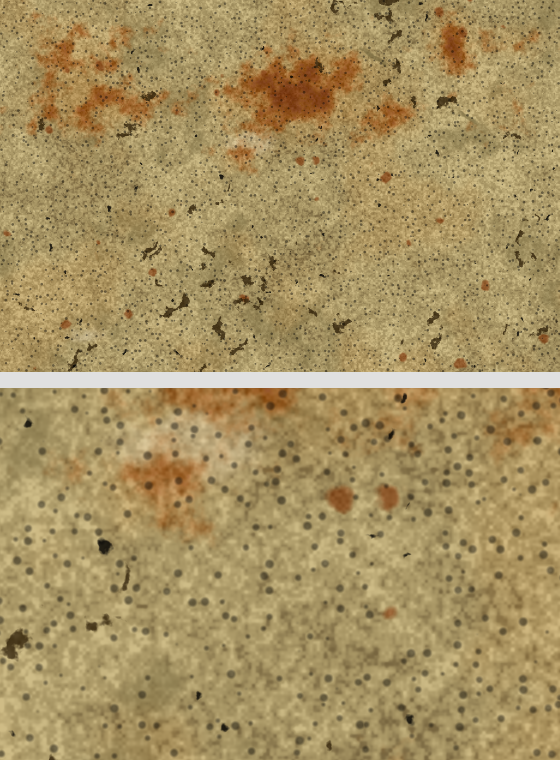
Top, the full canvas; bottom, a detail of the centre.
Write a WebGL 1 fragment shader that draws this texture.

```glsl
precision highp float;
// Weathered sandy concrete with rust blooms, oil drips and tiny pits.
// Layered value noise colours the slab; soft elliptical zones steer the rust,
// and jittered cells scatter the round spots, drips and pores.
uniform vec2 u_resolution;

const vec3 SHADE = vec3(0.47, 0.40, 0.25);
const vec3 SAND = vec3(0.66, 0.59, 0.395);
const vec3 PALE = vec3(0.81, 0.74, 0.53);
const vec3 OCHRE = vec3(0.72, 0.55, 0.30);
const vec3 RUST = vec3(0.60, 0.34, 0.11);
const vec3 DEEP_RUST = vec3(0.43, 0.18, 0.06);
const vec3 OLIVE = vec3(0.43, 0.38, 0.22);
const vec3 OIL = vec3(0.22, 0.16, 0.06);
const vec3 CHALK = vec3(0.82, 0.77, 0.63);

float hash(vec2 p) {
  vec3 q = fract(vec3(p.xyx) * 0.1031);
  q += dot(q, q.yzx + 33.33);
  return fract((q.x + q.y) * q.z);
}

float noise(vec2 p) {
  vec2 i = floor(p), f = fract(p);
  f = f * f * (3.0 - 2.0 * f);
  vec2 e = vec2(1.0, 0.0);
  return mix(mix(hash(i), hash(i + e.xy), f.x),
             mix(hash(i + e.yx), hash(i + e.xx), f.x), f.y);
}

float fbm(vec2 p) {
  float sum = 0.0, amp = 0.5;
  for (int i = 0; i < 5; i++) {
    sum += amp * noise(p);
    p = mat2(0.8, 0.6, -0.6, 0.8) * p * 2.03 + 17.3;
    amp *= 0.52;
  }
  return sum;
}

// Soft elliptical falloff, 1 at the centre.
float zone(vec2 p, vec2 center, vec2 radius) {
  vec2 d = (p - center) / radius;
  return exp(-dot(d, d));
}

// Scattered blobs: density sets how many cells hold one and how large it grows.
float spots(vec2 p, float density, float maxRadius, float blur, float seed) {
  float cover = 0.0;
  vec2 cell = floor(p);
  for (int y = -1; y <= 1; y++) {
    for (int x = -1; x <= 1; x++) {
      vec2 c = cell + vec2(float(x), float(y));
      vec2 center = c + 0.15 + 0.7 * vec2(hash(c + seed), hash(c + seed + 41.7));
      float growth = clamp(1.0 - hash(c + seed + 83.1) / max(density, 0.001), 0.0, 1.0);
      float radius = maxRadius * sqrt(growth);
      float edge = 1.0 - smoothstep(radius - blur, radius + blur, length(p - center));
      cover = max(cover, edge * smoothstep(0.0, 0.15, growth));
    }
  }
  return cover;
}

float line(vec2 p, vec2 a, vec2 b, float width) {
  vec2 d = b - a;
  float t = clamp(dot(p - a, d) / dot(d, d), 0.0, 1.0);
  return 1.0 - smoothstep(0.3 * width, width, length(p - a - d * t));
}

float rustZones(vec2 p) {
  float z = 0.85 * zone(p, vec2(0.25, 0.72), vec2(0.23, 0.09));
  z += 0.60 * zone(p, vec2(0.20, 0.90), vec2(0.18, 0.11));
  z += 1.15 * zone(p, vec2(0.77, 0.73), vec2(0.17, 0.12));
  z += 0.50 * zone(p, vec2(0.90, 0.83), vec2(0.12, 0.12));
  z += 1.00 * zone(p, vec2(1.21, 0.89), vec2(0.07, 0.10));
  z += 0.65 * zone(p, vec2(1.39, 0.89), vec2(0.11, 0.05));
  z += 0.50 * zone(p, vec2(1.35, 0.72), vec2(0.12, 0.10));
  z += 0.60 * zone(p, vec2(1.06, 0.68), vec2(0.09, 0.06));
  return z + 0.80 * zone(p, vec2(0.64, 0.57), vec2(0.06, 0.04));
}

void main() {
  vec2 p = gl_FragCoord.xy / u_resolution.y;
  vec2 wobble = vec2(fbm(p * 32.0), fbm(p * 32.0 + 50.0)) - 0.5;
  float cloud = fbm(p * 4.0 + 3.0);
  float mottle = fbm(p * 19.0 + 9.0);

  // Sandy ground: broad clouds under two sizes of grain.
  float grain = 0.6 * noise(p * 155.0) + 0.4 * noise(p * 310.0 + 7.0) - 0.5;
  float tone = 0.52 + 0.5 * (cloud - 0.5) + 0.5 * (mottle - 0.5) + 0.85 * grain;
  vec3 color = mix(SHADE, SAND, smoothstep(0.0, 0.5, tone));
  color = mix(color, PALE, smoothstep(0.42, 0.95, tone));

  // Olive damp stains and chalky worn patches.
  float damp = smoothstep(0.54, 0.72, fbm(p * 8.0 + 31.0));
  color = mix(color, OLIVE, 0.45 * damp * smoothstep(0.35, 0.6, mottle));
  float chalk = zone(p + 0.06 * wobble, vec2(0.67, 0.61), vec2(0.07, 0.05));
  chalk += 0.7 * zone(p + 0.06 * wobble, vec2(0.23, 0.10), vec2(0.06, 0.03));
  color = mix(color, CHALK + 0.2 * grain, 0.65 * smoothstep(0.25, 0.8, chalk));

  // Rust: a warm halo, speckled blooms, then dark cores.
  float rust = rustZones(p + 0.05 * wobble);
  float warmth = 0.6 * smoothstep(0.1, 0.9, rust) + 0.4 * smoothstep(0.45, 0.7, fbm(p * 5.0 + 70.0));
  color = mix(color, OCHRE + 0.3 * grain, 0.65 * warmth);
  float bloom = 0.5 * rust + 0.8 * fbm(p * 23.0 + 5.0);
  color = mix(color, RUST + 0.28 * grain, 0.85 * smoothstep(0.62, 0.92, bloom));
  color = mix(color, DEEP_RUST + 0.15 * grain, 0.7 * smoothstep(0.86, 1.15, bloom + 0.3 * grain));
  float rustSpots = spots(p * 18.0 + 0.35 * wobble, 0.04 + 0.2 * min(rust, 1.0), 0.26, 0.07, 11.0);
  color = mix(color, mix(RUST, DEEP_RUST, 0.5) + 0.15 * grain, 0.75 * rustSpots);

  // Slanted oil drips, densest low and left of the middle.
  vec2 slanted = mat2(0.8, -0.75, 0.6, 1.0) * p * 14.0 + 1.6 * wobble;
  float dripDensity = 0.07 + 0.45 * zone(p, vec2(0.56, 0.25), vec2(0.22, 0.20));
  float drips = spots(slanted, dripDensity, 0.27, 0.07, 23.0);
  color = mix(color, OIL + 0.1 * grain, 0.85 * drips);

  // A broken scratch and small dark pores.
  float scratch = line(p + 0.012 * wobble, vec2(0.97, 0.87), vec2(1.40, 0.59), 0.007);
  color = mix(color, OLIVE, 0.6 * scratch * smoothstep(0.42, 0.6, noise(p * 11.0)));
  float pores = spots(p * 75.0, 0.35, 0.28, 0.12, 5.0);
  color *= 1.0 - 0.42 * pores;
  color *= 1.0 - 0.8 * spots(p * 26.0 + wobble, 0.07, 0.13, 0.05, 61.0);

  gl_FragColor = vec4(clamp(color, 0.0, 1.0), 1.0);
}
```
